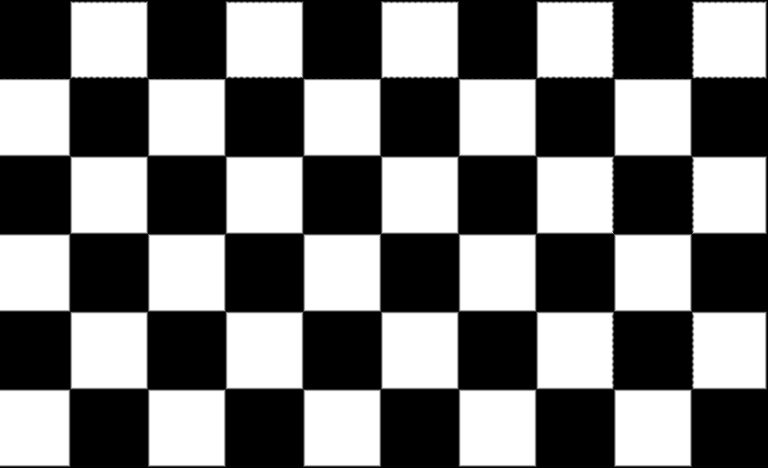
Reproduce this pattern procedurally as a WebGL 1 fragment shader.

```glsl
precision highp float;
// Black and white checkerboard with soft grey seams and a thin dark frame.

uniform vec2 u_resolution;

// Lengths are fractions of the canvas height.
#define PITCH 0.1660
#define ORIGIN vec2(0.1502, 0.0020)
#define INSET 0.0018
#define SOFTNESS 0.0070
#define FRAME 0.0045
#define DASH_DEPTH 0.0016
#define DASH_FREQ 78.0
#define DASH_FIRST_LINE vec2(6.5, 4.5)
#define TAU 6.2831853

// Signed distance to the white squares, positive inside them.
float checkerDistance(vec2 p) {
  vec2 grid = (p - ORIGIN) / PITCH;
  vec2 cell = floor(grid);
  vec2 edge = 0.5 - abs(fract(grid) - 0.5);
  float side = mod(cell.x + cell.y, 2.0) * 2.0 - 1.0;
  return side * min(edge.x, edge.y) * PITCH;
}

// Faint dashes along the last seams of every odd row.
float seamDashes(vec2 p) {
  vec2 grid = (p - ORIGIN) / PITCH;
  vec2 edge = 0.5 - abs(fract(grid) - 0.5);
  vec2 worn = step(DASH_FIRST_LINE, floor(grid + 0.5));
  vec2 wave = 0.5 + 0.5 * sin(TAU * DASH_FREQ * p.yx);
  float oddRow = mod(floor(grid.y), 2.0);
  vec2 dashes = worn * wave * oddRow;
  return edge.x < edge.y ? dashes.x : dashes.y;
}

// Distance inward from the top, bottom and right borders.
float frameDistance(vec2 p, float aspect) {
  return min(aspect - p.x, min(p.y, 1.0 - p.y)) - FRAME;
}

void main() {
  vec2 p = gl_FragCoord.xy / u_resolution.y;
  float aspect = u_resolution.x / u_resolution.y;

  float d = checkerDistance(p) - INSET - DASH_DEPTH * seamDashes(p);
  d = min(d, frameDistance(p, aspect));

  // Soft seam, never narrower than the antialiasing width.
  float halfWidth = 0.5 * max(SOFTNESS, 1.5 / u_resolution.y);
  float white = smoothstep(-halfWidth, halfWidth, d);
  gl_FragColor = vec4(vec3(white), 1.0);
}
```
